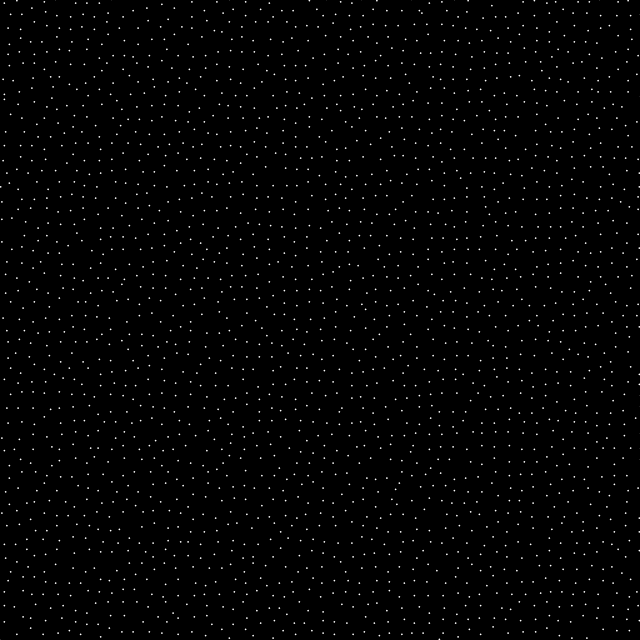
A WebGL 2 fragment shader for this pattern:

```glsl
#version 300 es
precision highp float;

uniform vec2 u_resolution;
out vec4 fragColor;

vec2 hash2(vec2 cell) {
    vec2 q = vec2(dot(cell, vec2(127.1, 311.7)), dot(cell, vec2(269.5, 183.3)));
    return fract(sin(q) * 43758.5453);
}

// One random point inside each unit cell
vec2 scatter(vec2 cell) {
    return cell + 0.05 + 0.9 * hash2(cell);
}

// Push the point away from close neighbours for an even spread
vec2 relaxedPoint(vec2 cell) {
    vec2 point = scatter(cell);
    vec2 push = vec2(0.0);
    for (int y = -1; y <= 1; y++) {
        for (int x = -1; x <= 1; x++) {
            if (x == 0 && y == 0) continue;
            vec2 away = point - scatter(cell + vec2(x, y));
            float gap = max(length(away), 0.001);
            push += away / gap * max(1.05 - gap, 0.0);
        }
    }
    return point + 0.45 * push;
}

void main() {
    float cells = 48.5;
    float pixel = 1.0 / u_resolution.y;
    vec2 uv = gl_FragCoord.xy * pixel;
    vec2 home = floor(uv * cells);

    // Distance to the nearest dot, with centres snapped to a fine lattice
    float nearest = 1.0;
    for (int y = -1; y <= 1; y++) {
        for (int x = -1; x <= 1; x++) {
            vec2 point = relaxedPoint(home + vec2(x, y)) / cells;
            vec2 centre = (floor(point * 512.0) + 0.5) / 512.0;
            nearest = min(nearest, distance(uv, centre));
        }
    }

    // Tiny white discs on black, edge softened over one pixel
    float radius = 0.00123;
    float coverage = clamp((radius - nearest) / pixel + 0.5, 0.0, 1.0);
    fragColor = vec4(vec3(coverage), 1.0);
}
```
